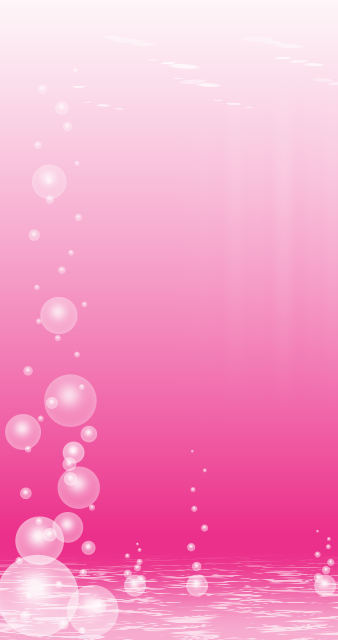
A Shadertoy shader for this background:

```glsl
// Pink underwater scene: pale surface ripples, rising bubbles and a glittering floor.

float hash(float n) { return fract(sin(n * 12.9898) * 43758.5453); }

// Blend a translucent sphere with a pale rim and a soft highlight into the lightness.
void bubble(inout float light, vec2 p, vec2 center, float radius, float body) {
    vec2 q = (p - center) / radius;
    float d = length(q);
    float inside = clamp((1.0 - d) * radius * iResolution.y + 0.5, 0.0, 1.0);
    vec2 h = q - vec2(-0.05, 0.2);
    float shine = 0.55 * exp(-5.0 * dot(h, h));
    float rim = 0.14 * pow(min(d, 1.0), 5.0);
    light = mix(light, 0.98, inside * min(body + shine + rim, 0.95));
}

// Layered, warped sines that form the broken glints on the floor.
float glints(vec2 p) {
    float sum = 0.0, freq = 1.0;
    for (int i = 0; i < 5; i++) {
        p += vec2(0.7, 0.4) * sin(p.yx * 1.3 + freq);
        sum += sin(p.x * freq + 2.0 * freq) * sin(p.y * freq) / sqrt(freq);
        freq *= 1.5;
    }
    return sum;
}

// Flat bright ellipses scattered below the water surface.
float surfaceFlecks(vec2 p) {
    float glow = 0.0;
    for (int i = 0; i < 24; i++) {
        float n = float(i);
        vec2 center = vec2(0.1 + 0.43 * fract(n * 0.618 + 0.2), 0.83 + 0.13 * fract(n * 0.755));
        float width = mix(0.012, 0.034, hash(n + 3.0)) * smoothstep(0.76, 0.93, center.y);
        vec2 q = p - center;
        q.y -= q.x * 0.16 * (hash(n) - 0.5);
        float d = length(q / vec2(width, width * 0.16));
        glow = max(glow, (1.0 - smoothstep(0.6, 1.1, d)) * (0.35 + 0.4 * hash(n + 8.0)));
    }
    return glow;
}

void mainImage(out vec4 fragColor, in vec2 fragCoord) {
    vec2 p = fragCoord / iResolution.y;
    float right = fragCoord.x / iResolution.x;

    // Water darkens with depth
    float t = 1.0 - p.y;
    float light = max(0.965 - 0.70 * t - 0.28 * t * t, 0.19);

    // Faint vertical light shafts on the right
    float shafts = 0.5 + 0.3 * sin(right * 47.0) + 0.2 * sin(right * 83.0 + 1.0);
    light += 0.035 * shafts * smoothstep(0.5, 0.8, right)
           * smoothstep(0.3, 0.55, p.y) * (1.0 - smoothstep(0.7, 0.9, p.y));

    light = mix(light, 1.0, surfaceFlecks(p));

    // Floor with perspective glints
    float depth = max(0.137 - p.y, 0.0);
    float glint = smoothstep(0.0, 1.3, glints(vec2(p.x * 28.0, 40.0 * log(depth + 0.04))));
    light += 0.48 * smoothstep(0.0, 0.13, depth);
    light = mix(light, 0.98, 0.65 * glint * smoothstep(0.0, 0.045, depth));

    // Large bubbles of the left stream
    bubble(light, p, vec2(0.077, 0.716), 0.027, 0.22);
    bubble(light, p, vec2(0.092, 0.507), 0.029, 0.25);
    bubble(light, p, vec2(0.110, 0.374), 0.041, 0.23);
    bubble(light, p, vec2(0.036, 0.325), 0.028, 0.30);
    bubble(light, p, vec2(0.123, 0.238), 0.033, 0.30);
    bubble(light, p, vec2(0.115, 0.293), 0.017, 0.45);
    bubble(light, p, vec2(0.062, 0.155), 0.038, 0.42);
    bubble(light, p, vec2(0.106, 0.176), 0.024, 0.35);
    bubble(light, p, vec2(0.059, 0.069), 0.064, 0.45);
    bubble(light, p, vec2(0.145, 0.046), 0.040, 0.35);

    // Small bubbles: a stream that narrows as it rises
    for (int i = 0; i < 38; i++) {
        float n = float(i);
        float rise = n / 37.0;
        float y = 0.015 + 0.875 * pow(rise, 1.25);
        float sway = sin(n * 2.4 + 0.6) * mix(0.068, 0.028, rise);
        float radius = mix(0.005, 0.015, pow(hash(n + 2.0), 2.0)) * mix(1.0, 0.75, rise);
        bubble(light, p, vec2(0.09 + sway, y), radius, mix(0.45, 0.25, rise));
    }

    // Three thin strings that shrink upward from the floor
    for (int k = 0; k < 3; k++) {
        float base = vec3(0.211, 0.308, 0.508)[k];
        float height = vec3(0.065, 0.21, 0.085)[k];
        for (int j = 0; j < 8; j++) {
            float n = float(j);
            float x = base + 0.012 * sin(n * 2.2 + float(k)) * step(0.5, n);
            float radius = j == 0 ? 0.017 : mix(0.008, 0.002, n / 7.0);
            bubble(light, p, vec2(x, 0.085 + height * n / 7.0), radius, 0.4);
        }
    }

    // Every tone lies between deep magenta and near white
    vec3 color = mix(vec3(0.905, 0.0, 0.44), vec3(0.998, 1.0, 0.995), clamp(light, 0.0, 1.0));
    fragColor = vec4(color, 1.0);
}
```
